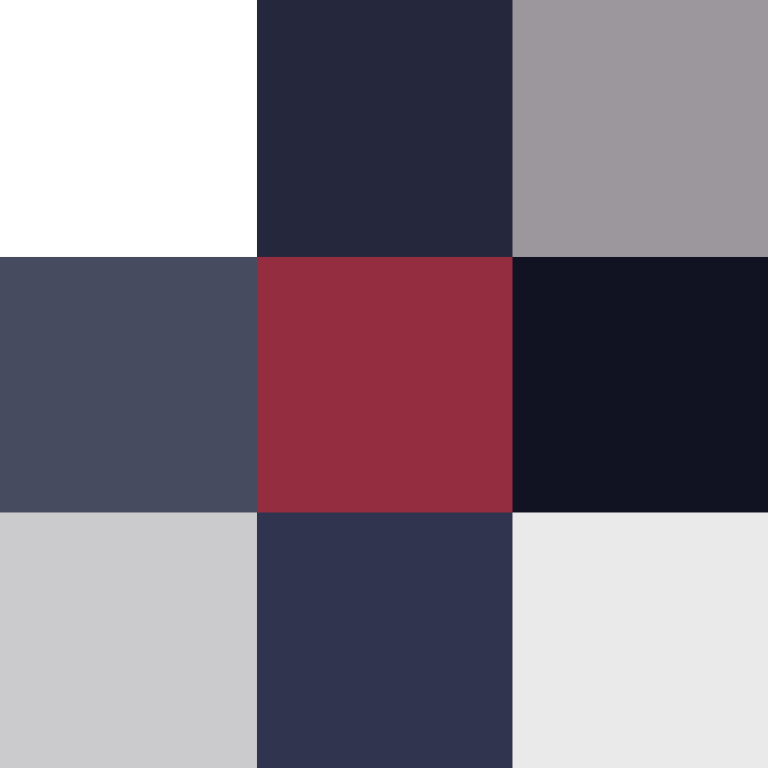
Reproduce this background procedurally as a Shadertoy shader.

```glsl
const vec3 WHITE  = vec3(1.000, 1.000, 1.000);
const vec3 NAVY   = vec3(0.145, 0.153, 0.239);
const vec3 GREY   = vec3(0.608, 0.592, 0.616);
const vec3 SLATE  = vec3(0.278, 0.294, 0.373);
const vec3 RED    = vec3(0.584, 0.176, 0.251);
const vec3 INK    = vec3(0.067, 0.071, 0.133);
const vec3 SILVER = vec3(0.796, 0.796, 0.804);
const vec3 INDIGO = vec3(0.188, 0.204, 0.306);
const vec3 PALE   = vec3(0.918, 0.918, 0.918);

// Grid lines: x holds the lower split, y the upper one
const vec2 COLUMN_SPLITS = vec2(0.3346, 0.6673);
const vec2 ROW_SPLITS    = vec2(0.3327, 0.6654);

// Smooth step across each split, one blend width wide
vec2 splitBlend(float position, vec2 splits, float blendWidth) {
    return clamp((position - splits) / blendWidth + 0.5, 0.0, 1.0);
}

// Three bands joined at two soft splits
vec3 threeBands(vec3 first, vec3 second, vec3 third, vec2 blend) {
    return mix(mix(first, second, blend.x), third, blend.y);
}

void mainImage(out vec4 fragColor, in vec2 fragCoord) {
    vec2 uv = fragCoord / iResolution.xy;
    vec2 pixelSize = 1.0 / iResolution.xy;

    vec2 columns = splitBlend(uv.x, COLUMN_SPLITS, pixelSize.x);
    vec2 rows = splitBlend(uv.y, ROW_SPLITS, pixelSize.y);

    // Each row runs from left to right
    vec3 bottomRow = threeBands(SILVER, INDIGO, PALE, columns);
    vec3 middleRow = threeBands(SLATE, RED, INK, columns);
    vec3 topRow = threeBands(WHITE, NAVY, GREY, columns);

    // Stack the rows upward
    fragColor = vec4(threeBands(bottomRow, middleRow, topRow, rows), 1.0);
}
```
